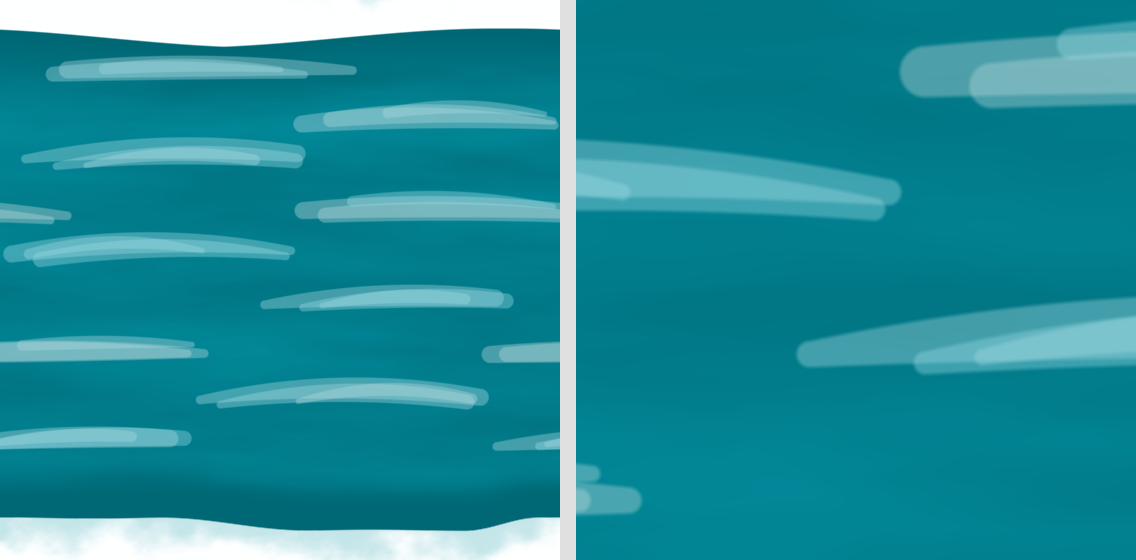
Left, the full canvas; right, a detail of the centre.
This texture is drawn by a Shadertoy shader. Its source:

```glsl
const float TAU = 6.2831853;
const float STROKE_ROWS = 9.0;
const vec3 PAPER = vec3(0.995, 1.0, 1.0);
const vec3 MIST = vec3(0.77, 0.9, 0.915);
const vec3 DEEP_TEAL = vec3(0.0, 0.39, 0.44);
const vec3 BRIGHT_TEAL = vec3(0.005, 0.545, 0.61);
const vec3 PALE_GREY = vec3(0.75, 0.84, 0.85);
const vec3 PALE_CYAN = vec3(0.58, 0.85, 0.89);

float hash(vec2 p) {
    vec3 q = fract(p.xyx * 0.1031);
    q += dot(q, q.yzx + 33.33);
    return fract((q.x + q.y) * q.z);
}

float noise(vec2 p) {
    vec2 cell = floor(p);
    vec2 f = fract(p);
    f = f * f * (3.0 - 2.0 * f);
    float low = mix(hash(cell), hash(cell + vec2(1, 0)), f.x);
    float high = mix(hash(cell + vec2(0, 1)), hash(cell + vec2(1, 1)), f.x);
    return mix(low, high, f.y);
}

float fbm(vec2 p) {
    float sum = 0.0;
    float weight = 0.53;
    for (int i = 0; i < 4; i++) {
        sum += weight * noise(p);
        p = p * 2.03 + 17.0;
        weight *= 0.5;
    }
    return sum;
}

// Upper shore: two gentle swells meeting in a shallow dip
float topShore(float x) {
    float fromDip = abs(fract(x + 0.1) - 0.5);
    return 0.915 + 0.034 * smoothstep(-0.07, 0.48, fromDip);
}

// Lower shore: a long sag with a quicker rise at the right
float bottomShore(float x) {
    float sag = smoothstep(0.28, 0.56, x) * (1.0 - smoothstep(0.83, 0.96, x));
    return 0.075 - 0.022 * sag + 0.001 * cos(TAU * 3.0 * x);
}

// Coverage by a bent brush stroke with round ends and one thinner tip
float strokeMask(vec2 p, float halfLength, float radius, float bend, float tilt,
                 float tipSide, float feather) {
    float t = clamp(p.x / halfLength, -1.0, 1.0);
    float arch = 1.0 - t * t;
    float spine = bend * arch + tilt * t;
    float width = radius * (0.62 - 0.2 * t * tipSide + 0.38 * arch);
    float dist = length(p - vec2(t * halfLength, spine)) - width;
    return 1.0 - smoothstep(-feather, feather, dist);
}

vec3 waterColor(vec2 uv, float top, float bottom) {
    vec2 warp = 0.012 * vec2(0.0, fbm(uv * vec2(18.0, 26.0)) - 0.5);
    float bands = fbm((uv + warp) * vec2(2.2, 13.0) + 5.0);
    float open = smoothstep(0.03, 0.11, uv.y - bottom + 0.02 * (bands - 0.5));
    open *= smoothstep(-0.01, 0.12, top - uv.y + 0.03 * (bands - 0.5));
    float tone = mix(0.08, 0.66 + 0.85 * (bands - 0.5), open);
    return mix(DEEP_TEAL, BRIGHT_TEAL, clamp(tone, 0.0, 1.0));
}

vec3 paperColor(vec2 uv, float bottom) {
    float below = mod(bottom - uv.y, 1.0);
    float blotches = fbm(uv * vec2(15.0, 20.0) + 3.0);
    float amount = smoothstep(0.0, 0.65, blotches - 9.0 * below + 0.08);
    return mix(PAPER, MIST, amount);
}

// Rows of overlapping translucent strokes, wrapped across the sides
vec3 addStrokes(vec3 color, vec2 uv, float feather) {
    for (float row = 0.0; row < STROKE_ROWS; row++) {
        float jitter = hash(vec2(row, 4.0)) - 0.5;
        vec2 center = vec2(0.35 + 0.47 * row + 0.08 * jitter,
                           0.875 - 0.083 * row + 0.01 * jitter);
        float halfLength = mix(0.19, 0.29, hash(vec2(row, 9.0)));
        float bend = mix(0.004, 0.024, hash(vec2(row, 13.0)));
        float tilt = 0.018 * (hash(vec2(row, 21.0)) - 0.5);
        float tipSide = hash(vec2(row, 27.0)) < 0.7 ? 1.0 : -1.0;

        for (float layer = 0.0; layer < 3.0; layer++) {
            vec2 seed = vec2(row * 3.0 + layer, 31.0);
            float shift = hash(seed) - 0.5;
            float lift = hash(seed + 40.0) - 0.5;
            vec2 p = uv - center - vec2(0.1 * shift, 0.022 * lift);
            p.x = fract(p.x + 0.5) - 0.5;
            p.y += (layer == 1.0) ? 0.011 : 0.0;
            float shrink = (layer == 2.0) ? 0.62 : 1.0 - 0.12 * layer;
            float mask = strokeMask(p, halfLength * shrink, 0.0185 * shrink,
                                    bend, tilt, tipSide, feather);
            vec3 tint = mix(PALE_GREY, PALE_CYAN, hash(seed + 70.0));
            color = mix(color, tint, 0.4 * mask);
        }
    }
    return color;
}

void mainImage(out vec4 fragColor, in vec2 fragCoord) {
    vec2 uv = fragCoord / iResolution.xy;
    float feather = max(0.0018, 0.8 / iResolution.y);
    float top = topShore(uv.x);
    float bottom = bottomShore(uv.x);

    vec3 water = addStrokes(waterColor(uv, top, bottom), uv, feather);
    float inside = min(top - uv.y, uv.y - bottom);
    float waterMask = smoothstep(-feather, feather, inside);
    fragColor = vec4(mix(paperColor(uv, bottom), water, waterMask), 1.0);
}
```
